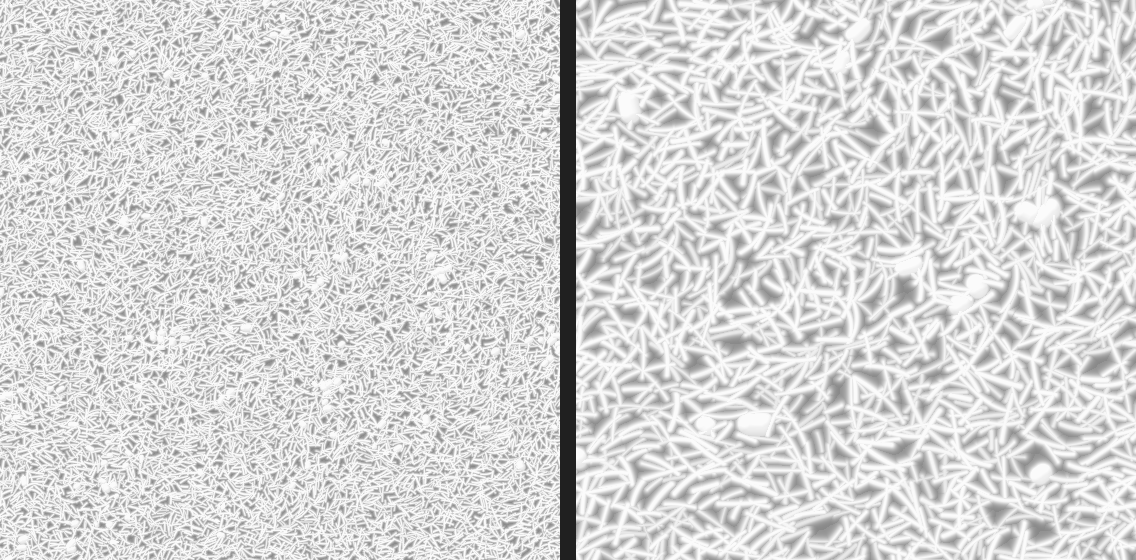
Left, the full canvas; right, a detail of the centre.
Reproduce this texture procedurally as a Shadertoy shader.

```glsl
// A pale mat of short felted fibres with a few clustered round grains.
// Each grid cell scatters bent capsules; the uppermost one at a point
// sets the tone, which falls off steeply into grey gaps.

// Integer hash (PCG style): three random values in 0..1
vec3 hash3(ivec3 seed) {
    uvec3 v = uvec3(seed) * 1664525u + 1013904223u;
    v.x += v.y * v.z; v.y += v.z * v.x; v.z += v.x * v.y;
    v ^= v >> 16u;
    v.x += v.y * v.z; v.y += v.z * v.x; v.z += v.x * v.y;
    return vec3(v >> 8u) / 16777216.0;
}

float valueNoise(vec2 p, int layer) {
    ivec2 c = ivec2(floor(p));
    vec2 f = fract(p);
    f = f * f * (3.0 - 2.0 * f);
    float low = mix(hash3(ivec3(c, layer)).x, hash3(ivec3(c + ivec2(1, 0), layer)).x, f.x);
    float high = mix(hash3(ivec3(c + ivec2(0, 1), layer)).x, hash3(ivec3(c + ivec2(1, 1), layer)).x, f.x);
    return mix(low, high, f.y);
}

// x: depth below the top of the mat, y: side lighting
vec2 fibreMat(vec2 p) {
    const vec2 lightDir = vec2(-0.5, 0.85);
    ivec2 home = ivec2(floor(p));

    // Slow drift of direction, and patches where grains gather
    float flow = 0.35 + 1.7 * (valueNoise(p / 7.0, 90) - 0.5);
    float patchiness = valueNoise(p / 5.0, 91);
    float grainShare = 0.006 + 0.12 * smoothstep(0.75, 0.97, patchiness);

    float depth = 1.0, light = 0.0;
    for (int y = -1; y <= 1; y++)
    for (int x = -1; x <= 1; x++) {
        ivec2 cell = home + ivec2(x, y);
        vec2 start = hash3(ivec3(cell, 60)).xy;
        for (int i = 0; i < 5; i++) {
            vec3 place = hash3(ivec3(cell, i));
            vec3 form = hash3(ivec3(cell, i + 20));
            vec3 kind = hash3(ivec3(cell, i + 40));

            // An even sequence with jitter avoids clumps and holes
            vec2 centre = fract(start + float(i) * vec2(0.755, 0.57) + 0.25 * place.xy);
            bool grain = kind.x < grainShare;
            float halfLength = grain ? 0.02 + 0.2 * form.x : 0.25 + 0.5 * form.x;
            float radius = grain ? 0.13 + 0.15 * form.y : 0.03 * form.y;
            float lift = grain ? -0.025 : 0.05 * kind.z * kind.z;
            float angle = flow + 2.0 * (place.z + form.z - 1.0);

            // Into the frame of the fibre, straightened along its bend
            float c = cos(angle), s = sin(angle);
            mat2 turn = mat2(c, -s, s, c);
            vec2 q = turn * (p - vec2(cell) - centre);
            q.y -= 0.5 * (kind.y - 0.5) * q.x * q.x;
            q.x -= clamp(q.x, -halfLength, halfLength);

            float reach = length(q);
            float d = max(reach - radius, 0.2 * reach) + lift;
            if (d < depth) {
                depth = d;
                light = dot(q, turn * lightDir);
            }
        }
    }
    return vec2(max(depth, 0.0), light);
}

void mainImage(out vec4 fragColor, in vec2 fragCoord) {
    vec2 uv = fragCoord / iResolution.y;
    vec2 felt = fibreMat(uv * 51.0);

    // Rounded falloff from white fibre to grey gap, lit from the upper left
    float cover = exp(-pow(felt.x / 0.138, 1.5));
    float tone = 0.55 + 0.44 * cover;
    tone += clamp(0.5 * felt.y, -0.05, 0.05) * (0.4 + 0.6 * cover);
    fragColor = vec4(vec3(clamp(tone, 0.0, 0.985)), 1.0);
}
```
